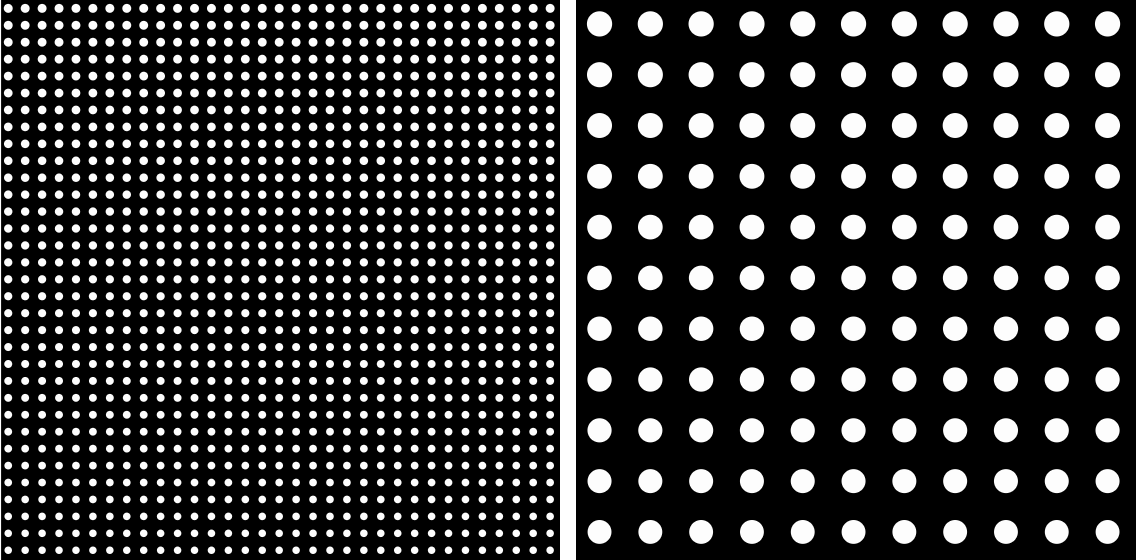
Left, the full canvas; right, a detail of the centre.
Reproduce this pattern procedurally as a WebGL 1 fragment shader.

```glsl
precision highp float;

uniform vec2 u_resolution;

const float LAST_INDEX = 32.0;              // 33 dots across and down
const float PITCH = 0.03024;
const vec2 FIRST_DOT = vec2(0.0147, 0.0174); // centre of the lower left dot
const float RADIUS_BOTTOM = 0.00665;
const float RADIUS_TOP = 0.00795;
const float EDGE_LINE_WIDTH = 0.00195;
const vec3 BACKGROUND = vec3(0.0);
const vec3 INK = vec3(0.992);

// Coverage of a shape from its signed distance, smoothed over one pixel
float coverage(float dist, float pixel) {
    return clamp(0.5 - dist / pixel, 0.0, 1.0);
}

// Distance to the nearest dot; dots grow row by row towards the top
float dotGrid(vec2 p) {
    vec2 cell = clamp(floor((p - FIRST_DOT) / PITCH + 0.5), 0.0, LAST_INDEX);
    vec2 center = FIRST_DOT + cell * PITCH;
    float radius = mix(RADIUS_BOTTOM, RADIUS_TOP, cell.y / LAST_INDEX);
    return length(p - center) - radius;
}

void main() {
    vec2 p = gl_FragCoord.xy / u_resolution;
    float pixel = 1.0 / min(u_resolution.x, u_resolution.y);

    float dots = coverage(dotGrid(p), pixel);
    float edgeLine = coverage(p.x - EDGE_LINE_WIDTH, pixel);

    gl_FragColor = vec4(mix(BACKGROUND, INK, max(dots, edgeLine)), 1.0);
}
```
